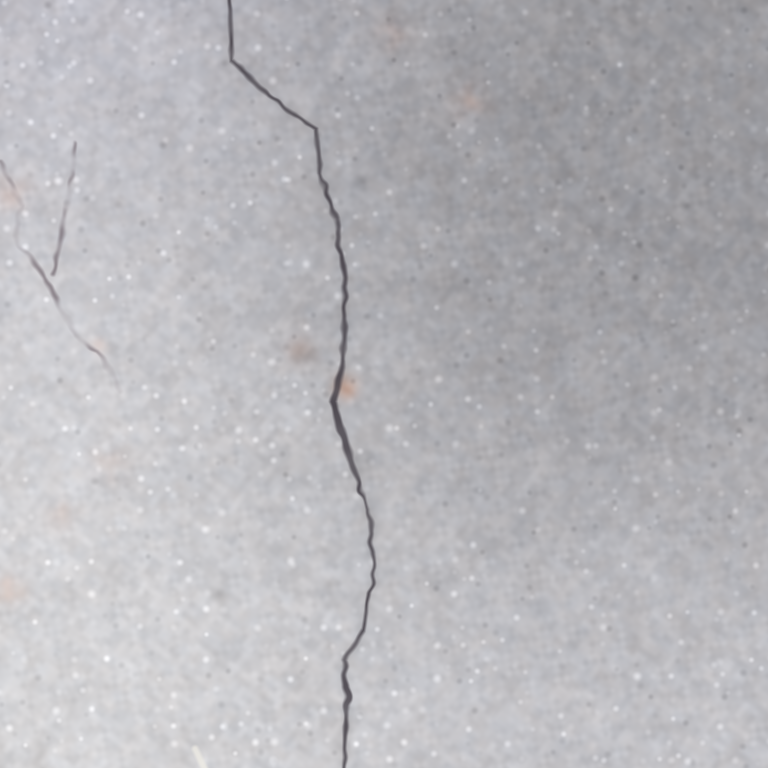
Write a Shadertoy shader that draws this texture.

```glsl
#define GRAIN_SCALE 125.0
#define GRAIN_AMOUNT 0.10
#define MOTTLE_AMOUNT 0.05
#define SPECK_CELLS 58.0
#define SPECK_CHANCE 0.16
#define SPECK_GLOW 0.11
#define CRACK_WIDTH 0.0012
#define CRACK_SOFTNESS 0.0042
#define CRACK_COLOR vec3(0.28, 0.26, 0.29)
#define RUST_TINT vec3(0.02, -0.025, -0.05)

const vec2 MAIN_CRACK[16] = vec2[16](
    vec2(0.297, 1.01), vec2(0.301, 0.922), vec2(0.349, 0.876), vec2(0.411, 0.831),
    vec2(0.417, 0.772), vec2(0.438, 0.714), vec2(0.450, 0.629), vec2(0.446, 0.531),
    vec2(0.435, 0.479), vec2(0.456, 0.401), vec2(0.480, 0.336), vec2(0.487, 0.260),
    vec2(0.474, 0.180), vec2(0.449, 0.141), vec2(0.453, 0.089), vec2(0.449, -0.01));

// Two hairlines: points 0-6 and 7-10
const vec2 HAIRLINES[11] = vec2[11](
    vec2(0.0, 0.789), vec2(0.029, 0.733), vec2(0.018, 0.694), vec2(0.059, 0.635),
    vec2(0.098, 0.564), vec2(0.128, 0.544), vec2(0.158, 0.490),
    vec2(0.097, 0.811), vec2(0.092, 0.760), vec2(0.080, 0.690), vec2(0.070, 0.645));

// Centre, radius, strength
const vec4 STAINS[9] = vec4[9](
    vec4(0.451, 0.495, 0.015, 2.2), vec4(0.612, 0.868, 0.024, 0.9),
    vec4(0.010, 0.234, 0.020, 1.3), vec4(0.390, 0.545, 0.022, 0.7),
    vec4(0.014, 0.748, 0.024, 0.8), vec4(0.510, 0.955, 0.022, 0.6),
    vec4(0.140, 0.395, 0.026, 0.5), vec4(0.080, 0.330, 0.022, 0.5),
    vec4(0.128, 0.550, 0.012, 0.7));

float hash(vec2 p) {
    return fract(sin(dot(p, vec2(127.1, 311.7))) * 43758.5453);
}

float noise(vec2 p) {
    vec2 cell = floor(p), f = fract(p);
    f = f * f * (3.0 - 2.0 * f);
    return mix(mix(hash(cell), hash(cell + vec2(1, 0)), f.x),
               mix(hash(cell + vec2(0, 1)), hash(cell + vec2(1, 1)), f.x), f.y);
}

float segmentDistance(vec2 p, vec2 a, vec2 b) {
    vec2 ab = b - a;
    return length(p - a - ab * clamp(dot(p - a, ab) / dot(ab, ab), 0.0, 1.0));
}

float blob(vec2 p, vec2 center, float radius) {
    vec2 d = (p - center) / radius;
    return exp(-dot(d, d));
}

// Jittered soft grains, one at most per cell
float specks(vec2 p, float seed) {
    vec2 cell = floor(p);
    vec2 center = 0.4 + 0.2 * vec2(hash(cell + seed), hash(cell + seed + 17.0));
    float strength = smoothstep(1.0 - SPECK_CHANCE, 1.0, hash(cell + seed + 41.0));
    float radius = mix(0.28, 0.4, hash(cell + seed + 73.0));
    return strength * (1.0 - smoothstep(0.0, radius, length(fract(p) - center)));
}

// Broad light falling off to the upper right
vec3 concrete(vec2 uv) {
    float across = smoothstep(0.05, 0.75, uv.x);
    float left = mix(0.835, 0.75, uv.y * uv.y * 0.8 + uv.y * 0.2);
    float right = mix(0.76, 0.605, smoothstep(0.0, 0.75, uv.y));
    float tone = mix(left, right, across);
    float blue = 0.006 + 0.022 * uv.y * uv.y * (1.0 - across) + 0.008 * across;
    return tone + vec3(0.0, -0.002, blue);
}

void mainImage(out vec4 fragColor, in vec2 fragCoord) {
    vec2 uv = fragCoord / iResolution.xy;
    vec3 color = concrete(uv);

    // Mineral grain on a turned lattice, with a faint colour shift
    vec2 turned = mat2(0.8, 0.6, -0.6, 0.8) * uv;
    float grain = 0.55 * noise(turned * GRAIN_SCALE) + 0.45 * noise(uv * GRAIN_SCALE * 0.6 + 31.0);
    float mottle = 0.6 * noise(turned * 34.0 + 3.0) + 0.4 * noise(uv * 13.0 + 9.0);
    color += GRAIN_AMOUNT * (grain - 0.5) + MOTTLE_AMOUNT * (mottle - 0.5);
    color += vec3(0.012, 0.0, -0.012) * (noise(turned * 60.0 + 53.0) - 0.5);

    // Pale and dark specks
    float glow = mix(1.2, 0.6, smoothstep(0.2, 0.9, uv.x) * uv.y);
    color += SPECK_GLOW * glow * specks(turned * SPECK_CELLS, 3.0);
    color += SPECK_GLOW * glow * specks(uv * SPECK_CELLS * 0.8, 11.0);
    color -= 0.08 * specks(turned * SPECK_CELLS * 0.9, 29.0);

    // Rust stains and grey smudges
    float patchy = 0.3 + 1.2 * noise(turned * 65.0 + 7.0);
    for (int i = 0; i < 9; i++) {
        color += RUST_TINT * STAINS[i].w * patchy * blob(uv, STAINS[i].xy, STAINS[i].z);
    }
    float smudge = blob(uv, vec2(0.471, 0.765), 0.010) + blob(uv, vec2(0.473, 0.395), 0.015)
                 + blob(uv, vec2(0.396, 0.543), 0.014) + blob(uv, vec2(0.287, 0.225), 0.009);
    color -= 0.08 * patchy * smudge;

    // Pale chip at the lower edge
    float chip = segmentDistance(uv, vec2(0.254, 0.025), vec2(0.266, 0.0));
    color = mix(color, vec3(0.94, 0.93, 0.90), 0.75 * (1.0 - smoothstep(0.001, 0.007, chip)));

    // Ragged distances to the cracks
    vec2 ragged = uv + 0.006 * (vec2(noise(uv * 75.0), noise(uv * 75.0 + 19.0)) - 0.5);
    float mainDist = 1.0, hairDist = 1.0;
    for (int i = 0; i < 15; i++) {
        mainDist = min(mainDist, segmentDistance(ragged, MAIN_CRACK[i], MAIN_CRACK[i + 1]));
    }
    for (int i = 0; i < 10; i++) {
        if (i == 6) continue;
        hairDist = min(hairDist, segmentDistance(ragged, HAIRLINES[i], HAIRLINES[i + 1]));
    }

    // Hairlines break up along their length
    float hair = 1.0 - smoothstep(0.0, 0.006, hairDist);
    float broken = smoothstep(0.2, 0.85, noise(turned * 48.0 + 5.0));
    broken *= mix(0.35, 1.0, smoothstep(0.48, 0.56, uv.y));
    color = mix(color, vec3(0.47, 0.43, 0.46), hair * (0.12 + 0.6 * broken));

    // Main crack, widest near the middle, with a soft shaded rim
    float bulge = exp(-pow((uv.y - 0.45) / 0.065, 2.0));
    float width = CRACK_WIDTH * (0.3 + 0.9 * noise(vec2(uv.y * 38.0, 2.0)));
    width += 0.0018 * bulge + 0.0018 * blob(uv, vec2(0.453, 0.089), 0.018);
    float crack = 1.0 - smoothstep(width - 0.001, width + CRACK_SOFTNESS, mainDist);
    float depth = min(0.66 + 0.25 * noise(vec2(uv.y * 55.0, 8.0)) + 0.1 * bulge, 0.95);
    color *= 1.0 - 0.10 * exp(-mainDist / 0.005);
    color = mix(color, CRACK_COLOR, depth * crack);

    fragColor = vec4(clamp(color, 0.0, 1.0), 1.0);
}
```
